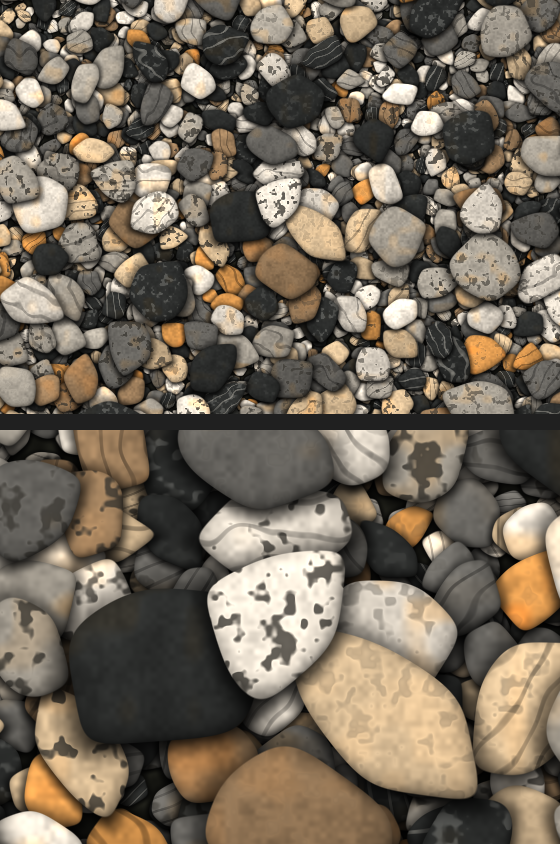
Top: the whole. Bottom: its middle third, enlarged.
This texture is drawn by a WebGL 1 fragment shader. Its source:

```glsl
precision highp float;
uniform vec2 u_resolution;

vec3 hash3(vec2 p) {
  vec3 h = fract(p.xyx * vec3(0.1031, 0.1030, 0.0973));
  h += dot(h, h.yxz + 33.33);
  return fract((h.xxy + h.yzz) * h.zyx);
}

float noise(vec2 p) {
  vec2 i = floor(p), f = fract(p);
  f = f * f * (3.0 - 2.0 * f);
  float low = mix(hash3(i).x, hash3(i + vec2(1, 0)).x, f.x);
  float high = mix(hash3(i + vec2(0, 1)).x, hash3(i + 1.0).x, f.x);
  return mix(low, high, f.y);
}

mat2 rotation(float a) {
  return mat2(cos(a), sin(a), -sin(a), cos(a));
}

vec3 stoneColor(float pick) {
  vec3 c = vec3(0.17, 0.175, 0.17);                     // slate
  c = mix(c, vec3(0.40, 0.39, 0.37), step(0.22, pick)); // grey
  c = mix(c, vec3(0.66, 0.63, 0.58), step(0.40, pick)); // pale grey
  c = mix(c, vec3(0.91, 0.87, 0.81), step(0.56, pick)); // cream
  c = mix(c, vec3(0.83, 0.72, 0.57), step(0.76, pick)); // tan
  c = mix(c, vec3(0.60, 0.48, 0.35), step(0.90, pick)); // brown
  return mix(c, vec3(0.82, 0.57, 0.30), step(0.96, pick)); // ochre
}

// Mineral surface: mottling, grains, dark or pale flecks, wavy bands
vec3 stoneSurface(vec2 p, vec2 local, vec3 kind, vec3 trait) {
  vec2 s = p + kind.xy * 7.0;
  float mottle = noise(s * 38.0);
  float grain = noise(s * 95.0);
  float fine = noise(s * 210.0);
  vec3 c = stoneColor(kind.x) * (0.88 + 0.22 * trait.x);
  float dark = 1.0 - step(0.22, kind.x);
  c *= 0.76 + 0.20 * mottle + 0.14 * grain + 0.16 * fine;
  c = mix(c, c * vec3(1.06, 0.94, 0.78), smoothstep(0.55, 0.9, mottle) * trait.y);

  vec3 fleckColor = mix(vec3(0.20, 0.19, 0.17), vec3(0.52, 0.52, 0.50), dark);
  float fleck = smoothstep(0.60, 0.74, 0.55 * grain + 0.3 * fine + 0.2 * mottle);
  c = mix(c, fleckColor, fleck * smoothstep(0.25, 0.9, trait.z) * (0.8 - 0.4 * dark));

  float wave = sin(local.y * (5.0 + 7.0 * trait.x) + 5.0 * mottle + local.x + 6.0 * trait.y);
  float band = smoothstep(0.72, 0.98, wave) * step(0.68, kind.y);
  vec3 bandColor = mix(c * 0.52, vec3(0.55, 0.54, 0.51), dark);
  return mix(c, bandColor, band * (0.35 + 0.4 * grain));
}

// Rounded polygon: x is 1 on the outline, yz is the outward slope
vec3 pebbleShape(vec2 q, vec2 id) {
  float sum = 0.0;
  vec2 slope = vec2(0.0);
  for (int i = 0; i < 6; i++) {
    vec3 h = hash3(id + float(i) * 5.3 + 2.1);
    float a = (float(i) + 0.65 * h.x) * 1.0472;
    vec2 n = vec2(cos(a), sin(a)) / (0.82 + 0.30 * h.y);
    float d = max(dot(q, n), 0.0);
    float w = d * d * d;
    w *= w;
    sum += w * d;
    slope += w * n;
  }
  return vec3(pow(sum + 1e-9, 1.0 / 7.0), slope);
}

void main() {
  vec2 p = gl_FragCoord.xy / u_resolution.y;
  vec3 color = vec3(0.10, 0.10, 0.08) * (0.6 + 0.8 * noise(p * 120.0));

  // Layers run from fine gravel up to large stones
  for (int layer = 0; layer < 5; layer++) {
    float level = float(layer);
    float cells = 31.0 * pow(0.7, level);
    float presence = 1.0 - 0.04 * level * level;
    mat2 turn = rotation(0.5 + level * 1.3);
    vec2 grid = turn * p * cells + 60.0;

    for (int j = -1; j <= 1; j++) {
      for (int i = -1; i <= 1; i++) {
        vec2 cell = floor(grid) + vec2(float(i), float(j));
        vec2 id = cell + level * 137.0;
        vec3 place = hash3(id);
        vec3 kind = hash3(id + 19.7);
        vec3 trait = hash3(id + 53.1);
        vec2 offset = (grid - cell - 0.22 - 0.56 * place.xy) * turn;
        float radius = 0.42 + 0.19 * kind.z;
        if (place.z > presence || length(offset) > radius * 1.9) continue;

        mat2 spin = rotation(trait.x * 6.2832);
        vec2 squash = vec2(1.0, 0.64 + 0.32 * trait.y);
        vec2 local = spin * offset / (radius * squash);
        vec3 shape = pebbleShape(local, id);
        float f = shape.x;
        vec2 outward = normalize((shape.yz / squash) * spin + 1e-6);

        // Contact shadow, deeper below the stone
        float shadow = 1.0 - smoothstep(0.9, 1.38, f);
        color *= 1.0 - shadow * (0.68 - 0.22 * outward.y);

        float soft = 0.8 * cells / (radius * squash.y * u_resolution.y);
        float cover = 1.0 - smoothstep(1.0 - soft, 1.0 + soft, f);
        if (cover > 0.0) {
          float tilt = pow(f, 2.0 + 3.0 * trait.z);
          float light = 1.04 + 0.24 * tilt * dot(outward, vec2(-0.45, 0.89));
          light -= 0.34 * pow(f, 9.0);
          vec3 stone = stoneSurface(p, local, kind, trait) * light;
          color = mix(color, stone, cover);
        }
      }
    }
  }
  gl_FragColor = vec4(clamp(color, 0.0, 1.0), 1.0);
}
```
